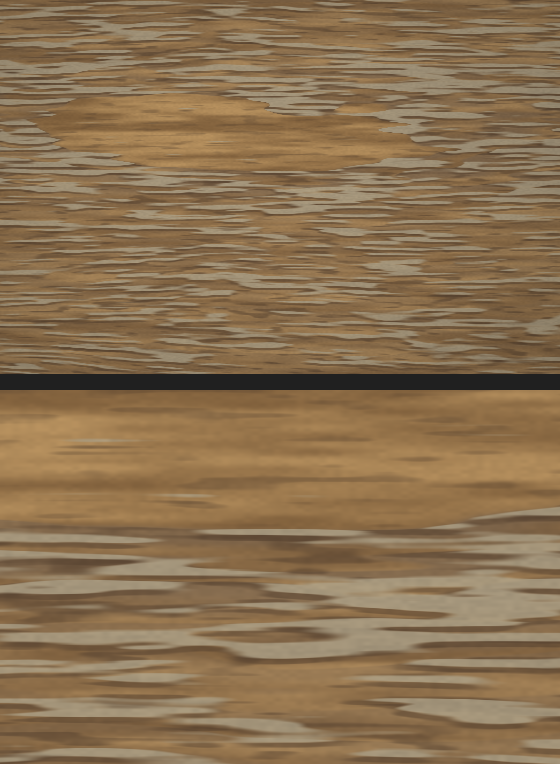
Top: the whole. Bottom: its middle third, enlarged.
Write a Shadertoy shader that draws this texture.

```glsl
#define HONEY_DARK vec3(0.48, 0.36, 0.225)
#define HONEY_LIGHT vec3(0.67, 0.53, 0.345)
#define UMBER vec3(0.46, 0.375, 0.285)
#define LIMED_GREY vec3(0.635, 0.59, 0.495)
#define PORE_BROWN vec3(0.31, 0.235, 0.17)
#define HEART_CENTER vec2(0.56, 0.65)
#define HEART_RADIUS 0.48
#define RING_SPACING 0.15
#define FIBRE_SCALE vec2(8.0, 135.0)
#define PORE_SCALE vec2(19.0, 190.0)

float hash(vec2 p) {
    vec3 q = fract(vec3(p.xyx) * 0.1031);
    q += dot(q, q.yzx + 33.33);
    return fract((q.x + q.y) * q.z);
}

float noise(vec2 p) {
    vec2 i = floor(p), f = fract(p);
    f = f * f * (3.0 - 2.0 * f);
    return mix(mix(hash(i), hash(i + vec2(1, 0)), f.x),
               mix(hash(i + vec2(0, 1)), hash(i + vec2(1, 1)), f.x), f.y);
}

// One row of fibres, shifted at random so cell ends never line up
float fibreRow(float x, float row) {
    x += 37.0 * hash(vec2(row, 7.0));
    float i = floor(x), f = fract(x);
    return mix(hash(vec2(i, row)), hash(vec2(i + 1.0, row)), f * f * (3.0 - 2.0 * f));
}

float fibres(vec2 p) {
    float row = floor(p.y), f = fract(p.y);
    return mix(fibreRow(p.x, row), fibreRow(p.x, row + 1.0), f * f * (3.0 - 2.0 * f));
}

float grain(vec2 p) {
    return 0.65 * fibres(p * FIBRE_SCALE + 50.0)
         + 0.35 * fibres(p * FIBRE_SCALE * vec2(2.3, 1.7) + 400.0);
}

// Stretched oval distance, drawn out to the right and flatter far from the heart
float ringRadius(vec2 p) {
    vec2 q = p - HEART_CENTER;
    q.x *= 1.0 - 0.25 * smoothstep(0.4, 0.9, q.x);
    q.x /= 1.0 + 2.5 * abs(q.y);
    float r = length(q * vec2(1.0, 4.8));
    r += 0.16 * (noise(p * vec2(3.5, 9.0) + 3.0) - 0.5);
    r += 0.12 * (fibres(p * vec2(7.0, 75.0) + 90.0) - 0.5);
    vec2 notch = (p - vec2(0.77, 0.705)) / vec2(0.12, 0.03);
    return r + 0.22 * exp(-dot(notch, notch));
}

void mainImage(out vec4 fragColor, in vec2 fragCoord) {
    vec2 p = fragCoord / iResolution.y;

    // Gentle waviness of the fibre direction
    vec2 g = p;
    g.y += 0.022 * noise(p * vec2(1.8, 4.0)) + 0.004 * noise(p * vec2(7.0, 18.0));
    g.y += 0.035 * p.x * (1.0 - smoothstep(0.0, 0.25, p.y));

    // Growth rings: sharp inner edge, slow fade outward
    float r = ringRadius(p);
    float phase = (r - HEART_RADIUS) / RING_SPACING;
    float f = fract(phase);
    float outside = smoothstep(-0.1, 0.1, phase);
    float band = outside * smoothstep(0.0, 0.12, f) * (1.0 - smoothstep(0.3, 0.95, f));
    band *= mix(1.0, 0.4, smoothstep(1.5, 5.0, phase));
    band *= 0.55 + 0.7 * noise(p * vec2(3.0, 14.0) + 20.0);

    // Honey coloured ground
    float tone = 0.5 * fibres(g * vec2(4.0, 55.0) + 200.0)
               + 0.3 * fibres(g * vec2(12.0, 150.0) + 300.0)
               + 0.2 * noise(p * vec2(3.0, 7.0) + 60.0);
    vec3 color = mix(HONEY_DARK, HONEY_LIGHT, smoothstep(0.2, 0.8, tone));
    color = mix(color, UMBER, clamp(0.2 * outside + 0.6 * band, 0.0, 0.8));

    // Dark pores, short and fine
    float pore = smoothstep(0.64, 0.92, fibres(g * PORE_SCALE + 120.0));
    color = mix(color, PORE_BROWN, pore * mix(0.3, 0.5, outside));

    // Limed streaks, each with a thin dark edge beneath
    float threshold = mix(0.8, 0.57, outside) - 0.17 * band;
    float lime = smoothstep(0.0, 0.16, grain(g) - threshold);
    float edge = smoothstep(0.0, 0.16, grain(g + vec2(0.004, 0.0055)) - threshold);
    color = mix(color, PORE_BROWN, 0.5 * edge * (1.0 - lime));
    color = mix(color, LIMED_GREY, 0.82 * lime);

    // Soft uneven light and fine tooth
    vec2 c = (fragCoord / iResolution.xy - vec2(0.45, 0.52)) * vec2(1.0, 0.9);
    color *= 1.06 - 0.38 * dot(c, c);
    color *= 0.97 + 0.06 * noise(p * vec2(150.0, 320.0));
    fragColor = vec4(color, 1.0);
}
```
